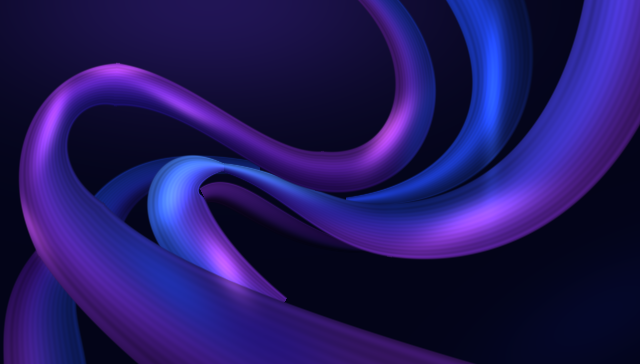
Write a WebGL 2 fragment shader that draws this background.

```glsl
#version 300 es
precision highp float;
// Glossy violet and blue ribbons looping over a dark navy backdrop.
// Each piece is a cubic Bezier of varying half-width; the nearest curve
// point gives along/across coordinates for colour, sheen and grooves.
uniform vec2 u_resolution;
out vec4 outColor;

const vec2 CANVAS = vec2(7.68, 4.38);
const vec3 NAVY = vec3(.01, .016, .095);
const vec3 DUSK = vec3(.12, .065, .24);
const vec3 PLUM = vec3(.17, .045, .4);
const vec3 INDIGO = vec3(.12, .07, .5);
const vec3 VIOLET = vec3(.41, .15, .72);
const vec3 BLUE = vec3(.1, .22, .76);
const vec3 IRIS = vec3(.25, .22, .82);
const vec3 SKY = vec3(.28, .5, .95);
const vec3 PINK = vec3(.95, .5, .75);

vec2 bezier(mat4x2 k, float t) {
    float r = 1. - t;
    return r * r * r * k[0] + 3. * r * t * (r * k[1] + t * k[2]) + t * t * t * k[3];
}

vec2 slope(mat4x2 k, float t) {
    float r = 1. - t;
    return 3. * (r * r * (k[1] - k[0]) + 2. * r * t * (k[2] - k[1]) + t * t * (k[3] - k[2]));
}

// Coarse search followed by Newton steps
float nearest(vec2 p, mat4x2 k) {
    float best = 1e9, t = 0.;
    for (int i = 0; i <= 20; i++) {
        float u = float(i) / 20.;
        vec2 d = p - bezier(k, u);
        if (dot(d, d) < best) { best = dot(d, d); t = u; }
    }
    for (int i = 0; i < 3; i++) {
        vec2 d = p - bezier(k, t), v = slope(k, t);
        vec2 bend = 6. * mix(k[2] - 2. * k[1] + k[0], k[3] - 2. * k[2] + k[1], t);
        float speed = dot(v, v);
        t = clamp(t + dot(d, v) / max(speed - dot(d, bend), .3 * speed), -.02, 1.02);
    }
    return t;
}

// Blend a piece over the scene; alpha gathers ribbon coverage.
// a and b colour the two edges, at the start (0) and end (1).
void ribbon(inout vec4 scene, vec2 p, mat4x2 k, vec3 width, vec3 a0, vec3 b0, vec3 a1, vec3 b1) {
    float t = nearest(p, k);
    vec2 v = normalize(slope(k, t));
    float w = mix(width.x, width.z, t) + (4. * width.y - 2. * (width.x + width.z)) * t * (1. - t);
    float s = dot(p - bezier(k, t), vec2(-v.y, v.x)) / w;
    float soft = max(.014, CANVAS.x / u_resolution.x);
    float cover = step(abs(t - .5), .508) * (1. - smoothstep(-soft, soft, (abs(s) - 1.) * w));
    float across = smoothstep(-.9, .9, s);
    vec3 color = mix(mix(a0, b0, across), mix(a1, b1, across), smoothstep(0., 1., t));
    float sheen = exp(-pow((s - .25) / .38, 2.));
    float rim = exp(-pow((abs(s) - .92) / .07, 2.));
    float groove = sin(s * 46.) * smoothstep(.1, .3, w);
    color *= .95 - .4 * s * s + .24 * sheen + .2 * rim + .04 * groove;
    scene = mix(scene, vec4(color, 1.), cover);
}

// Tilted elliptical falloff
float glow(vec2 p, vec2 center, float angle, vec2 radii) {
    vec2 d = p - center, axis = vec2(cos(angle), sin(angle));
    vec2 q = vec2(dot(d, axis), dot(d, vec2(-axis.y, axis.x))) / radii;
    return exp(-dot(q, q));
}

void tint(inout vec4 c, vec3 color, float amount) {
    c.rgb = mix(c.rgb, color, amount * c.a);
}

void main() {
    vec2 uv = gl_FragCoord.xy / u_resolution;
    vec2 p = vec2(uv.x, 1. - uv.y) * CANVAS;

    // Backdrop
    vec3 back = NAVY + DUSK * glow(p, vec2(2.5, 0), 0., vec2(2.7, 1.35));
    back += NAVY * .7 * glow(p, vec2(7.2, 3.8), -.5, vec2(1.5, .6));
    vec4 c = vec4(back, 0);

    // Rear bands
    ribbon(c, p, mat4x2(5.6, -.45, 6.5, .9, 5.95, 2.35, 4.2, 2.42), vec3(.46, .3, .05), BLUE * .4, BLUE * 1.1, BLUE * .6, BLUE);
    ribbon(c, p, mat4x2(.75, 3.1, .4, 3.6, .5, 4, .55, 4.5), vec3(.3, .43, .5), BLUE * .6, PLUM, BLUE * .6, VIOLET * .7);
    ribbon(c, p, mat4x2(1.2, 2.7, 1.5, 2.05, 2.2, 1.9, 3.1, 2.03), vec3(.26, .16, .08), BLUE * .8, INDIGO * .6, BLUE * .6, BLUE * .5);
    ribbon(c, p, mat4x2(2.45, 2.35, 2.85, 2.15, 3.3, 2.9, 4.4, 3), vec3(.1, .15, .04), VIOLET * .8, PLUM * .4, PLUM * .7, NAVY);

    // Middle ribbon: right sweep, narrow twist, curl
    ribbon(c, p, mat4x2(7.65, -.2, 7.35, 1.7, 6.2, 2.85, 4.7, 2.77), vec3(.6, .5, .32), VIOLET * .7, IRIS, VIOLET, BLUE * .65);
    ribbon(c, p, mat4x2(4.7, 2.77, 3.9, 2.73, 3.45, 2.16, 2.65, 2.01), vec3(.32, .18, .05), VIOLET, BLUE * .65, INDIGO, SKY);
    ribbon(c, p, mat4x2(2.67, 2.01, 1.8, 1.95, 1.9, 2.9, 3.3, 3.75), vec3(.05, .36, .22), IRIS, SKY, VIOLET, BLUE * .8);

    // Front ribbon: broad foreground, left bend, arch, upper hook
    ribbon(c, p, mat4x2(.85, 2.75, 1.4, 3.48, 2.6, 4.3, 5.3, 5.5), vec3(.5, .73, 1.2), IRIS * .75, VIOLET * .8, VIOLET * .7, PLUM * .6);
    ribbon(c, p, mat4x2(1.4, 1.02, .65, .98, .2, 1.9, .85, 2.75), vec3(.26, .24, .5), INDIGO, VIOLET, IRIS * .75, VIOLET * .8);
    ribbon(c, p, mat4x2(3.85, 2.06, 3.1, 2, 2.3, 1.08, 1.4, 1.02), vec3(.24, .18, .26), PLUM, VIOLET * .75, INDIGO, VIOLET);
    ribbon(c, p, mat4x2(4.2, -.3, 5.5, .65, 5.05, 2.22, 3.85, 2.06), vec3(.16, .25, .24), BLUE * .8, VIOLET * .7, PLUM, VIOLET * .75);

    // Blue and indigo stretches
    tint(c, BLUE, .75 * glow(p, vec2(2.1, 3.45), .72, vec2(.95, .27)));
    tint(c, INDIGO, .7 * glow(p, vec2(3.2, 4.1), .5, vec2(.9, .4)));
    tint(c, IRIS, .5 * glow(p, vec2(6.7, 1.5), -1., vec2(1.1, .3)));
    tint(c, BLUE * .75, .6 * glow(p, vec2(5.1, 1.4), 1.9, vec2(.9, .13)));
    tint(c, INDIGO, .6 * glow(p, vec2(4, 2.55), .25, vec2(.7, .16)));

    // Reflected light on the ribbons
    float rose = glow(p, vec2(4.67, 1.6), -.95, vec2(.42, .14));
    rose += .8 * glow(p, vec2(5.75, 2.62), -.4, vec2(.7, .18));
    rose += glow(p, vec2(2.7, 3.2), 1., vec2(.4, .14));
    rose += .8 * glow(p, vec2(.62, 1.5), -1.25, vec2(.45, .1));
    rose += .7 * glow(p, vec2(2.2, 1.3), .5, vec2(.45, .07));
    rose += .8 * glow(p, vec2(1.4, .83), 0., vec2(.45, .08));
    rose += .6 * glow(p, vec2(.35, 2.7), 1.05, vec2(.5, .1));
    float azure = glow(p, vec2(2.1, 2.35), -1., vec2(.35, .16));
    azure += .8 * glow(p, vec2(5.92, 1.2), 1.6, vec2(.9, .1));
    vec3 light = PINK * .6 * rose + SKY * .5 * azure;
    outColor = vec4(c.rgb + c.a * light * (.6 + .8 * c.rgb), 1);
}
```
